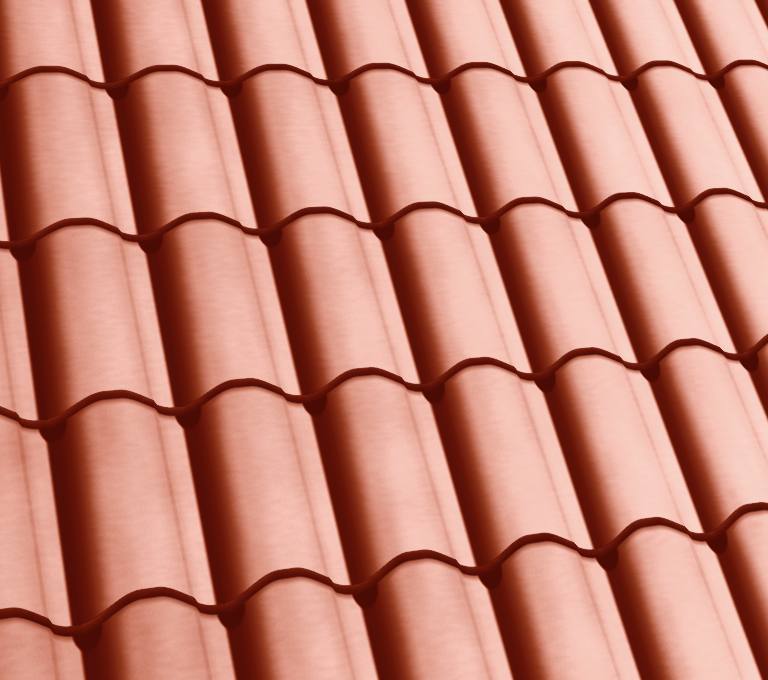
Give the GLSL for this texture, as a WebGL 2 fragment shader.

```glsl
#version 300 es
precision highp float;

uniform vec2 u_resolution;
out vec4 fragColor;

const float RIM_WIDTH = 0.045;
const float PROFILE_DEPTH = 0.12;

vec2 hash2(vec2 p) {
    vec3 q = fract(p.xyx * vec3(0.1031, 0.1030, 0.0973));
    q += dot(q, q.yzx + 33.33);
    return fract((q.xx + q.yz) * q.zy);
}

float cornerSlope(vec2 cell, vec2 corner, vec2 f) {
    return dot(hash2(cell + corner + 40.0) * 2.0 - 1.0, f - corner);
}

float gradientNoise(vec2 p) {
    vec2 i = floor(p), f = p - i;
    vec2 s = f * f * f * (f * (f * 6.0 - 15.0) + 10.0);
    float low = mix(cornerSlope(i, vec2(0, 0), f), cornerSlope(i, vec2(1, 0), f), s.x);
    float high = mix(cornerSlope(i, vec2(0, 1), f), cornerSlope(i, vec2(1, 1), f), s.x);
    return mix(low, high, s.y);
}

// Clay ramp from deep shadow to full sunlight
vec3 clayColor(float tone) {
    vec3 ramp[6] = vec3[6](
        vec3(0.28, 0.04, 0.02), vec3(0.40, 0.08, 0.03), vec3(0.56, 0.21, 0.11),
        vec3(0.75, 0.42, 0.33), vec3(0.87, 0.60, 0.53), vec3(0.96, 0.76, 0.71));
    vec3 color = ramp[0];
    for (int i = 1; i < 6; i++)
        color = mix(color, ramp[i], clamp(tone * 5.0 - float(i - 1), 0.0, 1.0));
    return color + vec3(0.03, 0.12, 0.13) * clamp((tone - 1.0) * 3.0, 0.0, 1.0);
}

// Perspective of the roof plane: x counts columns, y counts rows downward
vec2 roofPlane(vec2 p) {
    mat3 projection = mat3(0.1787, 0.0013, 0.0295,
                           0.0359, 0.2044, -0.0596,
                           0.0735, 0.0971, 1.0);
    vec3 q = inverse(projection) * vec3(p, 1.0);
    return q.xy / q.z;
}

// Drop of the tile rim below its crest, with a notch at the seam
float rimProfile(float across) {
    float rise = 1.0 - smoothstep(-0.54, -0.06, across);
    float fall = 0.83 * smoothstep(0.05, 0.42, across)
               + 0.17 * smoothstep(0.285, 0.315, across);
    return PROFILE_DEPTH * (across < 0.0 ? rise : fall);
}

// Light over the channel, the round hump and the flat flange
float tileTone(float across, float along, float sun, float aa) {
    float shifted = across + 0.08 * (along - 0.5);
    float tone = 0.06 + 0.1 * sun;
    tone += 0.22 * smoothstep(-0.50, -0.32, shifted);
    tone += 0.46 * smoothstep(-0.38, -0.17, shifted);
    tone += 0.13 * smoothstep(-0.20, 0.10, shifted);
    tone -= 0.09 * smoothstep(0.14, 0.28, across);

    // Seam line, then the paler flange beside it
    float seam = mix(0.29, 0.275, along);
    tone += 0.11 * smoothstep(seam, seam + 0.09, across);
    tone -= 0.08 * (1.0 - smoothstep(0.004, 0.016 + aa, abs(across - seam)));
    tone += 0.07 * smoothstep(0.05, 0.75, along) * smoothstep(-0.30, 0.0, across);
    tone += mix(-0.06, 0.12, sun) * smoothstep(-0.35, -0.05, across);

    float flangeEnd = mix(0.485, 0.445, along);
    float shade = smoothstep(flangeEnd - 0.025 - aa, flangeEnd + aa, across);
    return mix(tone, 0.06 + 0.1 * sun, shade);
}

// Rounded shadow cast beneath each valley of the rim
float valleyShadow(float column, float along) {
    vec2 offset = vec2(fract(column) - 0.53, along - RIM_WIDTH);
    return 1.0 - smoothstep(0.85, 1.1, length(offset / vec2(0.105, 0.085)));
}

void main() {
    vec2 p = vec2(gl_FragCoord.x, u_resolution.y - gl_FragCoord.y) / u_resolution.y;
    vec2 roof = roofPlane(p);
    vec2 aa = fwidth(roof);
    float sun = clamp(0.85 * p.x - 0.3 * p.y + 0.2, 0.0, 1.0);

    // Repeat columns and rows, bending rows along the rim
    float across = fract(roof.x + 0.5) - 0.5;
    float rowPosition = roof.y - rimProfile(across);
    float along = fract(rowPosition);
    vec2 tile = floor(vec2(roof.x + 0.5, rowPosition));

    // Fired-clay mottling and differences between tiles
    float mottle = 0.07 * gradientNoise(roof * vec2(5.0, 4.0) + tile * 3.7);
    mottle += 0.05 * gradientNoise(roof * vec2(9.0, 38.0));
    mottle += 0.035 * gradientNoise(roof * vec2(60.0, 75.0));
    mottle += 0.04 * (hash2(tile + 17.0).x - 0.5);

    float tone = tileTone(across, along, sun, aa.x);
    tone += mottle * smoothstep(0.1, 0.7, tone);

    // Contact shadows below the rim
    float contact = 1.0 - smoothstep(RIM_WIDTH, RIM_WIDTH + 0.035, along);
    tone = mix(tone, min(tone, 0.35), 0.65 * contact);
    tone = mix(tone, 0.02, valleyShadow(roof.x, along));

    // Dark cut face of the overlapping tile
    float center = 0.5 * RIM_WIDTH;
    float rimDistance = abs(fract(rowPosition - center + 0.5) - 0.5);
    float rim = 1.0 - smoothstep(center - aa.y, center + aa.y, rimDistance);
    float rimTone = 0.25 - 0.2 * smoothstep(0.0, RIM_WIDTH, along) + mottle;
    vec3 color = mix(clayColor(tone), clayColor(rimTone), rim);
    fragColor = vec4(color, 1.0);
}
```
